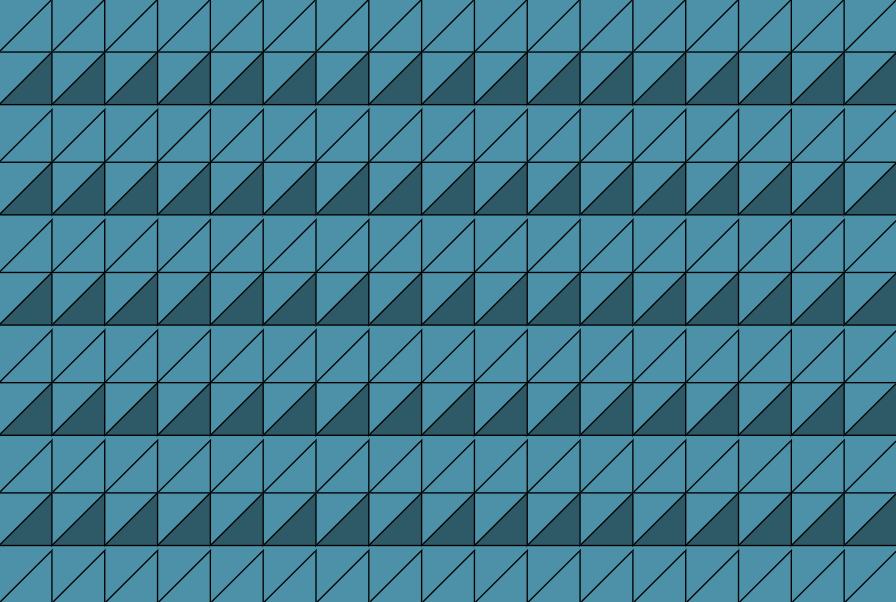
This pattern is drawn by a WebGL 2 fragment shader. Its source:

```glsl
#version 300 es
precision highp float;
// Rows of outlined right triangles on blue, with every second row filled dark.

uniform vec2 u_resolution;
out vec4 fragColor;

// Share of a pixel of width px covered by a line whose centre is d away
float lineCover(float d, float px) {
    float halfWidth = 0.0128;
    float top = min(d + 0.5 * px, halfWidth);
    float bottom = max(d - 0.5 * px, -halfWidth);
    return clamp((top - bottom) / px, 0.0, 1.0);
}

void main() {
    // One unit is the side of a triangle
    vec2 cells = vec2(16.965, 11.443);
    vec2 p = gl_FragCoord.xy / u_resolution * cells;
    float px = cells.y / u_resolution.y;

    // Each band holds a dark row, a light row and a narrow gap
    float x = fract(p.x + 0.017);
    float y = mod(p.y - 1.074 + 0.047, 2.095) - 0.047;

    // Dark triangles lie below the diagonal of the lower row
    float inside = min(min(y, 1.0 - x), (x - y) * 0.70711);
    float fill = clamp(inside / px + 0.5, 0.0, 1.0);
    vec3 color = mix(vec3(0.30, 0.57, 0.66), vec3(0.18, 0.35, 0.40), fill);

    // Outlines
    float vertical = lineCover(min(x, 1.0 - x), px);
    float diagonal = lineCover(abs(fract(x - y + 0.5) - 0.5) * 0.70711, px);
    float horizontal = lineCover(min(abs(y), abs(y - 1.0)), px);

    // Above the light row only the pointed corner of the outline remains
    float inGap = clamp((y - 2.0) / px + 0.5, 0.0, 1.0);
    // Below the base line lies the gap of the band underneath
    inGap = max(inGap, clamp(-y / px + 0.5, 0.0, 1.0));
    float sides = mix(max(vertical, diagonal), min(vertical, diagonal), inGap);

    color *= 1.0 - max(sides, horizontal);
    fragColor = vec4(color, 1.0);
}
```
